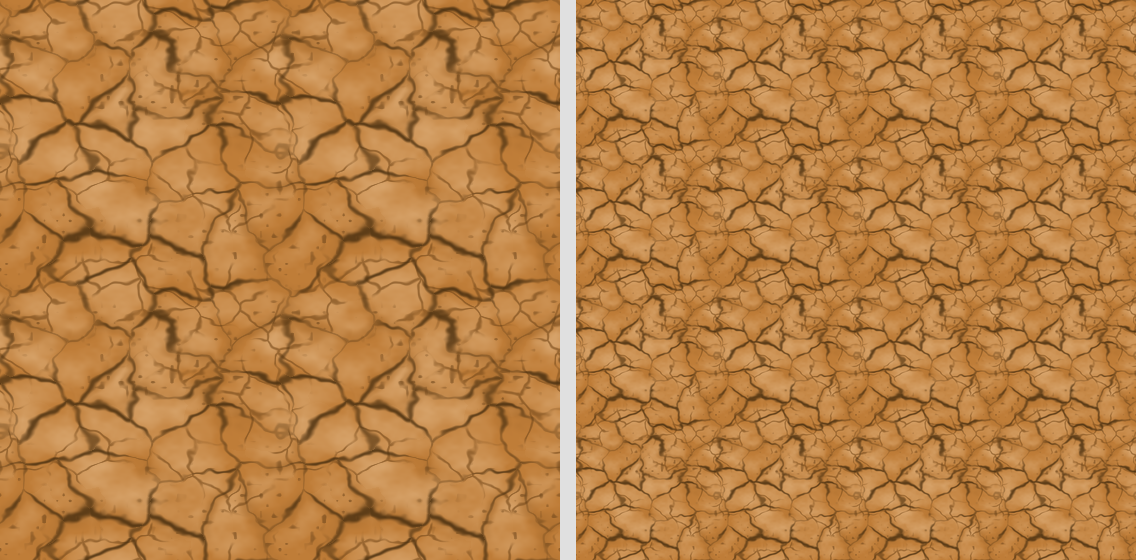
Left: one tile. Right: repeated 2 by 2.
Give the GLSL for this texture, as a Shadertoy shader.

```glsl
// Cracked sandstone: warm ochre slabs split by dark wandering fissures, in two by two seamless repeats.

// Sine-free hash of a lattice cell that wraps at the given period.
vec2 hash2(vec2 cell, vec2 period, float seed) {
    vec2 wrapped = floor(mod(cell + 0.5, period));
    vec3 h = fract((wrapped.xyx + seed) * vec3(0.1031, 0.1030, 0.0973));
    h += dot(h, h.yzx + 33.33);
    return fract((h.xx + h.yz) * h.zy);
}

// Two independent channels of wrapping value noise; p spans one tile per unit.
vec2 noise(vec2 p, vec2 period, float seed) {
    p *= period;
    vec2 cell = floor(p), f = fract(p);
    f = f * f * (3.0 - 2.0 * f);
    vec2 bottom = mix(hash2(cell, period, seed), hash2(cell + vec2(1, 0), period, seed), f.x);
    vec2 top = mix(hash2(cell + vec2(0, 1), period, seed), hash2(cell + vec2(1, 1), period, seed), f.x);
    return mix(bottom, top, f.y);
}

vec2 fbm(vec2 p, vec2 period, float seed) {
    vec2 sum = vec2(0.0);
    float amplitude = 0.533;
    for (int octave = 0; octave < 4; octave++) {
        sum += amplitude * noise(p, period, seed);
        period *= 2.0;
        amplitude *= 0.5;
        seed += 17.0;
    }
    return sum;
}

// Slabs: x = distance to the border, y = how level that border runs, z = random slab value.
vec3 slabs(vec2 p, vec2 grid, float seed) {
    vec2 home = floor(p * grid), nearest = vec2(0.0), nearestCell = home;
    float best = 9.0;
    for (int y = -1; y <= 1; y++)
    for (int x = -1; x <= 1; x++) {
        vec2 cell = home + vec2(x, y);
        vec2 toSeed = (cell + 0.1 + 0.8 * hash2(cell, grid, seed)) / grid - p;
        if (dot(toSeed, toSeed) < best) {
            best = dot(toSeed, toSeed);
            nearest = toSeed;
            nearestCell = cell;
        }
    }
    float border = 9.0, level = 0.0;
    for (int y = -2; y <= 2; y++)
    for (int x = -2; x <= 2; x++) {
        vec2 cell = nearestCell + vec2(x, y);
        vec2 toSeed = (cell + 0.1 + 0.8 * hash2(cell, grid, seed)) / grid - p;
        vec2 across = toSeed - nearest;
        if (x == 0 && y == 0) continue;
        vec2 normal = normalize(across);
        float d = dot(0.5 * (toSeed + nearest), normal);
        if (d < border) {
            border = d;
            level = abs(normal.y);
        }
    }
    return vec3(border, level, hash2(nearestCell, grid, seed + 5.0).x);
}

void mainImage(out vec4 fragColor, in vec2 fragCoord) {
    vec2 tile = 2.0 * fragCoord / iResolution.xy;
    vec2 warped = tile + 0.17 * (fbm(tile, vec2(5, 7), 3.0) - 0.5);
    vec2 wear = fbm(tile, vec2(5, 6), 41.0);
    vec2 mottle = fbm(tile, vec2(6, 9), 83.0);
    vec2 grain = noise(tile, vec2(44, 52), 127.0);

    vec3 slab = slabs(warped, vec2(4, 6), 11.0);
    vec3 chip = slabs(warped + 0.06 * (mottle - 0.5), vec2(6, 9), 29.0);

    // Sandy faces, paler at the middle of each slab
    float tone = 0.42 + 1.7 * (mottle.x - 0.5) + 0.22 * (slab.z - 0.5) + 0.16 * (chip.z - 0.5);
    tone += 0.28 * smoothstep(0.0, 0.07, slab.x) - 0.14 + 0.12 * (grain.x - 0.5);
    vec3 color = mix(vec3(0.75, 0.49, 0.22), vec3(0.84, 0.635, 0.41), clamp(tone, 0.0, 1.0));

    // Brown stain beside worn fissures
    float stain = (1.0 - smoothstep(0.0, 0.045, slab.x)) * smoothstep(0.4, 0.7, wear.y);
    color = mix(color, vec3(0.64, 0.41, 0.17), 0.5 * stain);

    // Hairline cracks in patches
    float hairline = 1.0 - smoothstep(0.001, 0.009, chip.x);
    color = mix(color, vec3(0.48, 0.30, 0.11), 0.65 * hairline * smoothstep(0.42, 0.62, mottle.y));

    // Main fissures, strongest where they run level
    float width = mix(0.007, 0.019, smoothstep(0.3, 0.7, wear.x));
    float fissure = 1.0 - smoothstep(0.001, width, slab.x);
    float depth = mix(0.35, 1.0, smoothstep(0.34, 0.6, wear.x)) * mix(0.65, 1.0, slab.y);
    color = mix(color, vec3(0.31, 0.20, 0.07), 0.9 * fissure * depth);

    // Scattered pits
    float pit = smoothstep(0.8, 0.96, grain.y) * smoothstep(0.45, 0.65, wear.y);
    color = mix(color, vec3(0.44, 0.28, 0.11), 0.6 * pit);

    fragColor = vec4(color, 1.0);
}
```
